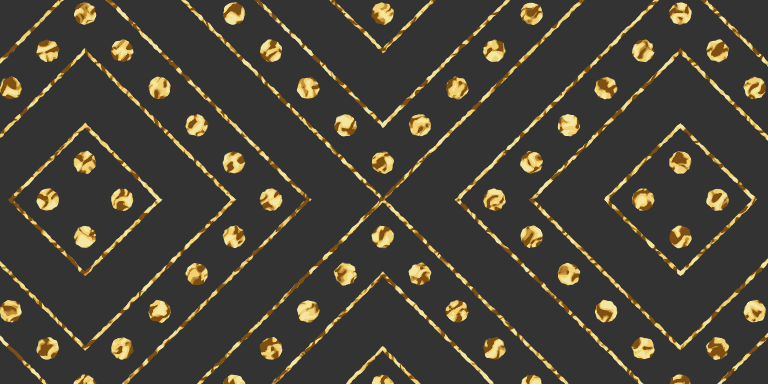
A Shadertoy shader for this pattern:

```glsl
const vec3 CHARCOAL = vec3(0.20);
const vec3 BRONZE = vec3(0.49, 0.31, 0.07);
const vec3 OCHRE = vec3(0.77, 0.57, 0.21);
const vec3 GOLD = vec3(0.94, 0.82, 0.45);
const vec3 PALE_GOLD = vec3(0.95, 0.90, 0.63);

vec2 randomGradient(vec2 cell) {
    float angle = 6.2831853 * fract(sin(dot(cell, vec2(127.1, 311.7))) * 43758.5);
    return vec2(cos(angle), sin(angle));
}

float gradientNoise(vec2 p) {
    vec2 i = floor(p), f = p - i;
    vec2 u = f * f * f * (f * (f * 6.0 - 15.0) + 10.0);
    vec2 e = vec2(1.0, 0.0);
    float low = mix(dot(randomGradient(i), f),
                    dot(randomGradient(i + e), f - e), u.x);
    float high = mix(dot(randomGradient(i + e.yx), f - e.yx),
                     dot(randomGradient(i + 1.0), f - 1.0), u.x);
    return mix(low, high, u.y);
}

// Mirrors the plane into one quarter of a repeat, [0, halfPeriod] on each axis
vec2 mirrorRepeat(vec2 p, float halfPeriod) {
    return abs(mod(p + halfPeriod, 2.0 * halfPeriod) - halfPeriod);
}

// Distance to the nested diamond outlines, two steps apart
float diamondLines(vec2 p, float halfPeriod) {
    float ring = p.x + p.y;
    float nearest = clamp(2.0 * round(ring * 0.5), 2.0, 2.0 * halfPeriod - 2.0);
    return abs(ring - nearest) * 0.70711;
}

// Distance to the dots, which fill every second band
float bandDots(vec2 p) {
    vec2 cell = round(p);
    bool occupied = abs(mod(cell.x + cell.y, 4.0) - 1.0) < 0.5;
    return occupied ? length(p - cell) : 1.0;
}

float coverage(float signedDistance, float pixel) {
    return clamp(0.5 - signedDistance / pixel, 0.0, 1.0);
}

// Crumpled foil: warped noise cut into flat tones
vec3 goldFoil(vec2 p, float pixel) {
    vec2 warp = vec2(gradientNoise(p * 3.0 + 17.0), gradientNoise(p * 3.0 + 53.0));
    vec2 q = p + 0.22 * warp;
    vec2 diagonal = vec2(q.x + q.y, q.x - q.y) * 0.70711;
    float tone = gradientNoise(diagonal * vec2(3.2, 5.6))
               + 0.25 * gradientNoise(q * 9.0 + 31.0);
    float soft = 1.5 * pixel;
    vec3 color = mix(BRONZE, OCHRE, smoothstep(-soft, soft, tone + 0.15));
    color = mix(color, GOLD, smoothstep(-soft, soft, tone + 0.04));
    return mix(color, PALE_GOLD, smoothstep(-soft, soft, tone - 0.19));
}

void mainImage(out vec4 fragColor, in vec2 fragCoord) {
    const float gridStep = 0.0969;
    const float halfPeriod = 8.0;
    const vec2 diamondCenter = vec2(0.2215, 0.480);
    const float lineHalfWidth = 0.046;
    const float dotRadius = 0.295;

    float pixel = 1.0 / (iResolution.y * gridStep);
    vec2 p = (fragCoord / iResolution.y - diamondCenter) / gridStep;
    vec2 folded = mirrorRepeat(p, halfPeriod);

    // Ragged edges on both shapes
    float wear = gradientNoise(p * 7.0 + 71.0);
    float lines = diamondLines(folded, halfPeriod) - lineHalfWidth + 0.035 * wear;
    float dots = bandDots(folded) - dotRadius + 0.045 * wear;

    float foilMask = coverage(min(lines, dots), pixel);
    fragColor = vec4(mix(CHARCOAL, goldFoil(p, pixel), foilMask), 1.0);
}
```
